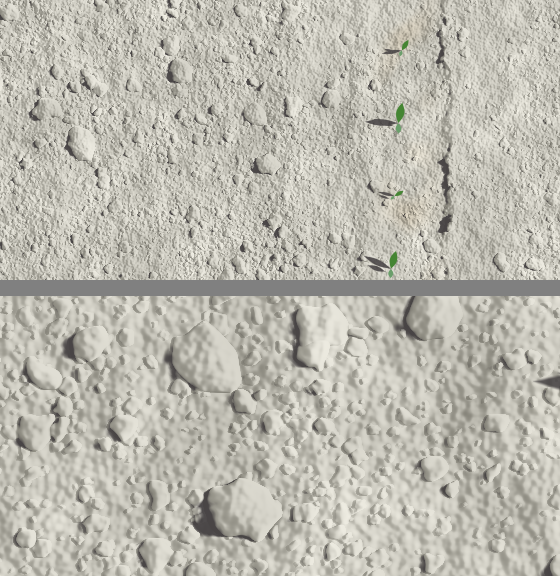
Top, the full canvas; bottom, a detail of the centre.
Write a Shadertoy shader that draws this texture.

```glsl
// Dry, cloddy field soil in low sun, with a wheel furrow and a row of seedlings.

const vec2 SUN_DIR = vec2(0.967, 0.255);
const float SUN_SLOPE = 0.62;
const vec3 LEAF_GREEN = vec3(0.27, 0.52, 0.20);
const vec3 LEAF_PALE = vec3(0.42, 0.62, 0.42);
const vec3 SHADOW = vec3(0.26, 0.245, 0.25);

vec3 hash3(vec2 p) {
    vec3 q = fract(vec3(p.xyx) * vec3(0.1031, 0.1030, 0.0973));
    q += dot(q, q.yxz + 33.33);
    return fract((q.xxy + q.yzz) * q.zyx);
}

vec2 gradientAt(vec2 cell) {
    float a = 6.2832 * hash3(cell + 71.0).x;
    return vec2(cos(a), sin(a));
}

float gradientNoise(vec2 p) {
    vec2 i = floor(p), f = fract(p);
    vec2 u = f * f * f * (f * (f * 6.0 - 15.0) + 10.0);
    vec2 e = vec2(1.0, 0.0);
    float low = mix(dot(gradientAt(i), f), dot(gradientAt(i + e), f - e), u.x);
    float high = mix(dot(gradientAt(i + e.yx), f - e.yx),
                     dot(gradientAt(i + 1.0), f - 1.0), u.x);
    return mix(low, high, u.y);
}

float bump(float x, float center, float width) {
    float d = (x - center) / width;
    return exp(-d * d);
}

mat2 rotation(float a) {
    float c = cos(a), s = sin(a);
    return mat2(c, s, -s, c);
}

// Share of cells holding a clod: rough on the left, smooth by the plants
float cloddiness(vec2 p) {
    float rough = mix(0.95, 0.3, smoothstep(0.95, 1.3, p.x));
    float heap = bump(p.x, 0.92, 0.2) * bump(p.y, 0.14, 0.16);
    float margin = 0.5 * smoothstep(1.85, 2.0, p.x);
    return rough + heap + margin + 1.1 * gradientNoise(p * 5.0);
}

// Height of partly buried lumps scattered over a jittered grid
float clods(vec2 p, float cells, float density) {
    vec2 q = p * cells;
    q += 0.2 * vec2(gradientNoise(q * 2.7), gradientNoise(q * 2.7 + 40.0));
    vec2 home = floor(q);
    float top = 0.0;
    for (int y = -1; y <= 1; y++)
    for (int x = -1; x <= 1; x++) {
        vec2 cell = home + vec2(x, y);
        vec3 rnd = hash3(cell + cells * 3.0);
        if (rnd.z > density * cloddiness(cell / cells)) continue;
        vec3 form = hash3(cell + cells * 7.0);
        float radius = mix(0.15, 0.42, form.x * form.x);
        vec2 d = rotation(6.2832 * form.y) * (q - cell - 0.1 - 0.8 * rnd.xy);
        d.x *= mix(0.65, 1.2, form.z);
        float r = length(d) / radius;
        float rise = mix(0.45, 1.0, fract(form.z * 7.0));
        top = max(top, rise * radius * sqrt(max(1.0 - r * r, 0.0)));
    }
    return top / cells;
}

// Broken wheel edge and soft ridges running up the field
float furrows(vec2 p) {
    float wobble = 0.03 * gradientNoise(vec2(p.y * 6.0, 3.5))
                 + 0.025 * gradientNoise(p * 22.0)
                 + 0.012 * gradientNoise(p * 50.0);
    float d = p.x - 1.59 - 0.025 * bump(p.y, 0.36, 0.12) - wobble;
    float rise = 0.013 + 0.02 * gradientNoise(vec2(p.y * 8.0, 8.5));
    float edge = rise * smoothstep(-0.012, 0.012, d) * exp(-5.0 * max(d, 0.0));
    float x = p.x + wobble;
    return edge + 0.007 * (bump(x, 1.30, 0.04) + bump(x, 1.04, 0.06))
                + 0.009 * bump(x, 0.19, 0.06);
}

float soilHeight(vec2 p) {
    float grain = 0.0070 * gradientNoise(p * 13.0 + 5.0)
                + 0.0035 * gradientNoise(p * 29.0)
                + 0.0032 * gradientNoise(p * 58.0 + 9.0)
                + 0.0023 * gradientNoise(p * 115.0 + 17.0);
    float lumps = max(clods(p, 9.0, 0.32), clods(p, 19.0, 0.5));
    float crumbs = max(clods(p, 36.0, 0.65), clods(p, 64.0, 0.6));
    return furrows(p) + grain + max(lumps, crumbs);
}

// Coverage of a pointed leaf that grows from base at the given angle
float leaf(vec2 p, vec2 base, float angle, float size, float plump) {
    vec2 q = rotation(-angle) * (p - base) / size;
    float halfWidth = plump * sin(3.1416 * clamp(q.x, 0.0, 1.0));
    float d = max(abs(q.y) - halfWidth, abs(q.x - 0.5) - 0.5) * size;
    return 1.0 - smoothstep(-0.003, 0.002, d);
}

vec3 addSeedlings(vec3 color, vec2 p) {
    for (int i = 0; i < 4; i++) {
        float k = float(i);
        float size = mix(0.045, 0.075, mod(k, 2.0)) - 0.008 * step(1.5, k);
        vec2 base = vec2(1.435 - 0.013 * k, 0.82 - 0.26 * k);
        float lean = 1.0 + 0.5 * sin(k * 2.3);
        float shade = max(leaf(p, base, 3.3 - 0.2 * k, size * 1.6, 0.1),
                          leaf(p, base - vec2(0.02, 0.01), 2.8, size, 0.13));
        color = mix(color, SHADOW, 0.85 * shade);
        color = mix(color, LEAF_PALE, leaf(p, base, lean + 3.4, size * 0.5, 0.28));
        color = mix(color, LEAF_GREEN, leaf(p, base, lean, size, 0.2));
    }
    return color;
}

void mainImage(out vec4 fragColor, in vec2 fragCoord) {
    vec2 p = fragCoord / iResolution.y;
    float h = soilHeight(p);

    // Slope towards the sun lights the grains
    float slope = (h - soilHeight(p + 0.004 * SUN_DIR)) / 0.004;
    float lit = tanh(2.3 * slope);
    float tone = 0.78 + lit * (lit > 0.0 ? 0.10 : 0.22);
    tone += 0.07 * gradientNoise(p * vec2(5.0, 2.5)) + 0.08 * gradientNoise(p * 11.0);

    // Cast shadows from soil standing above the sun ray
    float blocked = 0.0;
    for (int i = 1; i <= 9; i++) {
        float t = 0.005 * float(i);
        blocked = max(blocked, soilHeight(p + t * SUN_DIR) - h - t * SUN_SLOPE);
    }
    vec3 color = vec3(tone + 0.008, tone, tone - 0.04);
    float damp = bump(p.x, 1.45, 0.09) * smoothstep(-0.1, 0.4, gradientNoise(p * 6.0));
    color *= mix(vec3(1.0), vec3(0.99, 0.96, 0.92), damp);
    color = mix(color, SHADOW, 0.92 * smoothstep(0.0, 0.006, blocked));

    fragColor = vec4(addSeedlings(color, p), 1.0);
}
```
